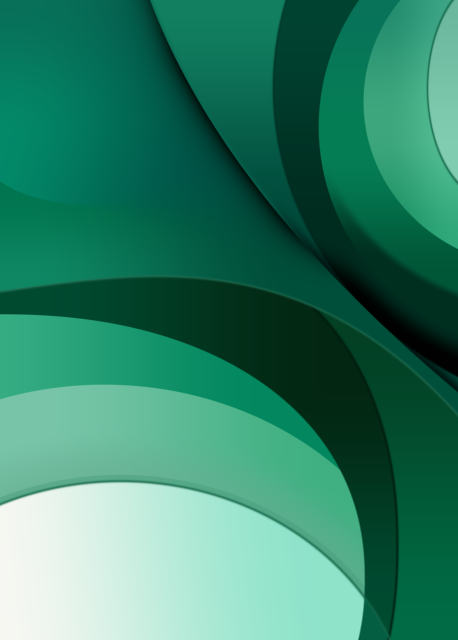
Give the GLSL for this background, as a Shadertoy shader.

```glsl
// Antialiased coverage of the negative side of a distance
float cover(float d) {
    float w = 0.8 / iResolution.y;
    return 1.0 - smoothstep(-w, w, d);
}

// Soft line centred on an edge
float rim(float d, float width) {
    return exp(-d * d / (width * width));
}

// Approximate distance to a superellipse
float oval(vec2 p, vec2 center, vec2 radii, float power) {
    vec2 q = pow(abs(p - center) / radii, vec2(power));
    return (pow(q.x + q.y, 1.0 / power) - 1.0) * min(radii.x, radii.y);
}

// Distance to the sweeping diagonal, positive on its right
float diagonal(vec2 p) {
    float x = 0.2344 + p.y * (0.3767 + 0.666 * p.y);
    float slope = 0.3767 + 1.332 * p.y;
    return (p.x - x) / sqrt(1.0 + slope * slope);
}

// Distance to the long wave, positive below it
float wave(vec2 p) {
    float x = p.x - 0.247;
    float y = 0.432 + x * x * (0.599 + 0.826 * x);
    float slope = x * (1.198 + 2.478 * x);
    return (p.y - y) / sqrt(1.0 + slope * slope);
}

vec3 ramp(vec3 a, vec3 b, float from, float to, float t) {
    return mix(a, b, smoothstep(from, to, t));
}

// Teal sheet and the green fold beneath it
vec3 upperSheet(vec2 p, float diag) {
    vec3 teal = ramp(vec3(0.03, 0.44, 0.35), vec3(0.01, 0.54, 0.41), 0.0, 0.22, p.y);
    teal = ramp(teal, vec3(0.0, 0.34, 0.29), 0.05, 0.42, p.x + 0.3 * p.y);
    vec3 fold = ramp(vec3(0.0, 0.46, 0.31), vec3(0.06, 0.53, 0.39), 0.30, 0.44, p.y);
    fold = ramp(fold, vec3(0.0, 0.31, 0.23), 0.04, 0.46, p.x);
    float crest = p.y - 0.325 + 0.042 * exp(-17.0 * p.x) - 0.25 * pow(max(p.x - 0.22, 0.0), 2.0);
    float soft = 0.001 + 0.10 * smoothstep(0.08, 0.45, p.x);
    vec3 col = mix(teal, fold, smoothstep(-soft, soft, crest));

    // Shadow against the diagonal
    float fade = mix(0.65, 1.0, smoothstep(0.0, 0.12, p.y)) * (1.0 - smoothstep(0.34, 0.46, p.y));
    float shade = 0.85 * exp(min(diag, 0.0) / 0.016) + 0.15 * exp(min(diag, 0.0) / 0.06);
    return mix(col, vec3(0.0, 0.05, 0.03), shade * fade);
}

// Nested rings in the upper right
vec3 rings(vec2 p, float diag) {
    float band = oval(p, vec2(1.0, 0.137), vec2(0.573, 0.521), 2.0);
    float green = oval(p, vec2(0.876, 0.198), vec2(0.378, 0.358), 2.0);
    float inset = oval(p, vec2(0.859, 0.182), vec2(0.354, 0.299), 2.0);
    float light = oval(p, vec2(0.844, 0.159), vec2(0.276, 0.260), 2.0);
    float pale = oval(p, vec2(0.772, 0.138), vec2(0.104, 0.176), 2.0);

    vec3 col = ramp(vec3(0.07, 0.50, 0.38), vec3(0.0, 0.29, 0.23), 0.0, 0.36, p.y);
    col = mix(col, vec3(0.03, 0.40, 0.32), 0.6 * rim(diag, 0.004));
    vec3 dark = ramp(vec3(0.0, 0.26, 0.19), vec3(0.0, 0.17, 0.12), 0.0, 0.38, p.y);
    float black = smoothstep(0.0, 0.04, green) * smoothstep(0.37, 0.47, p.y);
    dark = mix(dark, vec3(0.0, 0.005, 0.0), black);
    col = mix(col, dark, cover(band));
    col = mix(col, vec3(0.0, 0.17, 0.13), 0.5 * rim(band, 0.0018));
    col *= 1.0 - 0.75 * rim(diag, 0.012) * smoothstep(0.30, 0.42, p.y);

    vec3 ring = ramp(vec3(0.03, 0.45, 0.35), vec3(0.02, 0.49, 0.33), 0.0, 0.2, p.y);
    ring = ramp(ring, vec3(0.0, 0.34, 0.22), 0.24, 0.43, p.y);
    float under = smoothstep(-0.004, 0.012, inset) * smoothstep(0.25, 0.42, p.y);
    ring = mix(ring, vec3(0.0, 0.18, 0.12), under);
    col = mix(col, ring, cover(green));

    vec3 glow = ramp(vec3(0.14, 0.55, 0.43), vec3(0.24, 0.65, 0.49), 0.0, 0.18, p.y);
    glow = ramp(glow, vec3(0.09, 0.56, 0.38), 0.2, 0.38, p.y);
    glow += 0.10 * smoothstep(0.60, 0.714, p.x);
    col = mix(col, glow, cover(light));
    col = mix(col, ramp(vec3(0.42, 0.72, 0.62), vec3(0.50, 0.80, 0.69), 0.0, 0.24, p.y), cover(pale));
    return mix(col, vec3(0.05, 0.38, 0.26), 0.75 * rim(pale, 0.0016));
}

// Layered arches in the lower part
vec3 arches(vec2 p) {
    float outer = oval(vec2(max(p.x, 0.234), p.y), vec2(0.234, 0.853), vec2(0.387, 0.471), 2.2);
    float middle = oval(p, vec2(0.0, 0.905), vec2(0.570, 0.414), 2.2);
    float light = oval(p, vec2(0.163, 1.057), vec2(0.521, 0.456), 2.0);
    float bright = oval(p, vec2(0.189, 1.156), vec2(0.456, 0.404), 2.0);

    vec3 col = ramp(vec3(0.01, 0.25, 0.14), vec3(0.0, 0.42, 0.27), 0.5, 1.0, p.y);
    vec3 dark = ramp(vec3(0.0, 0.29, 0.19), vec3(0.01, 0.15, 0.07), 0.05, 0.52, p.x);
    dark = ramp(dark, vec3(0.0, 0.29, 0.19), 0.60, 0.95, p.y);
    dark = mix(dark, vec3(0.02, 0.40, 0.29), 0.7 * cover(bright));
    col = mix(col, dark, cover(outer));
    col = mix(col, vec3(0.0, 0.10, 0.05), 0.75 * rim(outer, 0.0022));

    vec3 body = ramp(vec3(0.22, 0.68, 0.52), vec3(0.01, 0.53, 0.37), -0.05, 0.42, p.x);
    vec3 haze = ramp(vec3(0.47, 0.77, 0.66), vec3(0.25, 0.69, 0.51), 0.05, 0.52, p.x);
    haze = mix(haze, vec3(0.40, 0.68, 0.57), 0.65 * (1.0 - smoothstep(0.0, 0.09, bright)));
    vec3 white = ramp(vec3(0.97, 0.97, 0.95), vec3(0.56, 0.89, 0.79), -0.03, 0.50, p.x + 0.12 * (0.9 - p.y));
    body = mix(body, haze, cover(light));
    body = mix(body, vec3(0.27, 0.61, 0.48), 0.45 * cover(bright - 0.010));
    body = mix(body, white, cover(bright));
    col = mix(col, body, cover(middle));
    return mix(col, vec3(0.07, 0.40, 0.28), 0.75 * rim(bright, 0.0022));
}

void mainImage(out vec4 fragColor, in vec2 fragCoord) {
    // Height units, measured down from the top
    vec2 p = vec2(fragCoord.x, iResolution.y - fragCoord.y) / iResolution.y;
    float diag = diagonal(p);
    float below = wave(p);

    vec3 col = mix(upperSheet(p, diag), rings(p, diag), cover(-diag));
    col = mix(col, arches(p), cover(-below));
    col = mix(col, vec3(0.13, 0.43, 0.32), 0.6 * rim(below, 0.0022));
    fragColor = vec4(col, 1.0);
}
```
